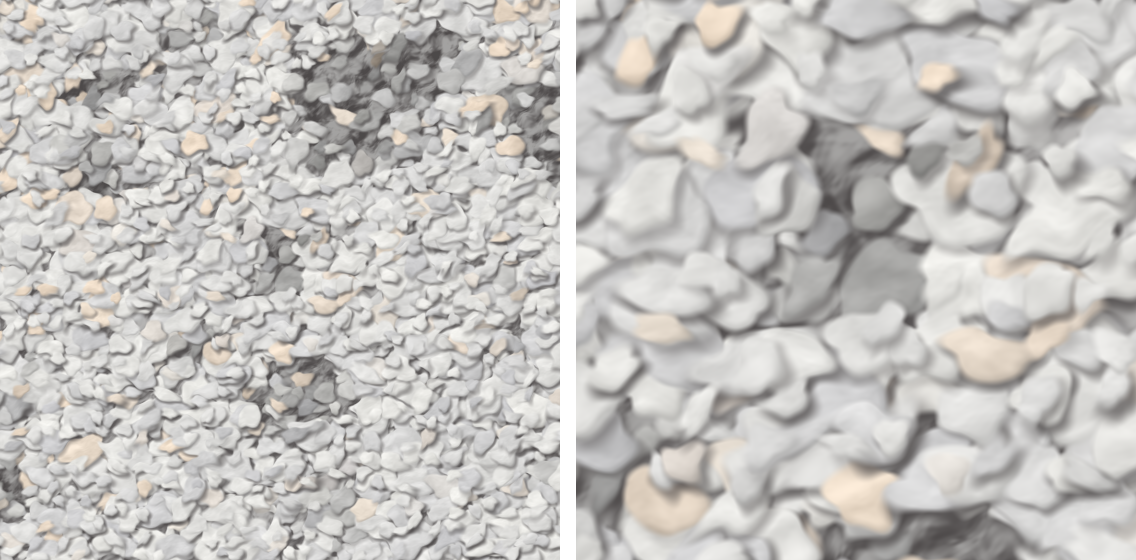
Left, the full canvas; right, a detail of the centre.
A three.js fragment shader for this texture:

```glsl
varying vec2 vUv;

#define DARK vec3(0.30, 0.285, 0.285)
#define MID vec3(0.64, 0.635, 0.63)
#define PALE vec3(0.915, 0.912, 0.895)
#define COOL vec3(0.785, 0.785, 0.795)
#define WARM vec3(0.935, 0.855, 0.765)
#define TILT 0.3
#define SOFT 0.0024
#define SHADOW_SHIFT vec2(0.0034, -0.0042)
#define SHADOW_DEPTH 0.72
#define MOTTLE 0.17
#define GAP_LEVEL 0.55

vec3 hash3(vec2 p) {
  vec3 q = fract(p.xyx * vec3(0.1031, 0.1030, 0.0973));
  q += dot(q, q.yxz + 33.33);
  return fract((q.xxy + q.yzz) * q.zyx);
}

float noise(vec2 p) {
  vec2 i = floor(p);
  vec2 f = fract(p);
  f = f * f * (3.0 - 2.0 * f);
  float low = mix(hash3(i).x, hash3(i + vec2(1.0, 0.0)).x, f.x);
  float high = mix(hash3(i + vec2(0.0, 1.0)).x, hash3(i + 1.0).x, f.x);
  return mix(low, high, f.y);
}

float fbm(vec2 p) {
  return (noise(p) + 0.5 * noise(p * 2.1 + 7.0) + 0.25 * noise(p * 4.3 + 19.0)) / 1.75;
}

vec2 rotate(vec2 p, float angle) {
  float c = cos(angle);
  float s = sin(angle);
  return vec2(c * p.x + s * p.y, c * p.y - s * p.x);
}

// Dark hollows where fewer chips lie
float hollow(vec2 p) {
  return smoothstep(GAP_LEVEL, GAP_LEVEL + 0.14, fbm(rotate(p, TILT) * vec2(5.0, 8.0) + 3.0));
}

// Approximate distance to a lobed ellipse
float chipDistance(vec2 p, vec2 radii, float phase) {
  vec2 q = p / radii;
  float angle = atan(q.y, q.x + 0.00001);
  float lobes = 1.0 + 0.11 * cos(3.0 * angle + phase) + 0.07 * cos(5.0 * angle - 2.0 * phase);
  return (length(q) / lobes - 1.0) * radii.y;
}

// One scattered layer of chips, each casting a shadow to the lower right
vec3 addChips(vec3 color, vec2 p, float count, float cover, float seed) {
  vec2 cell = floor(p * count);
  float grain = fbm(rotate(p, TILT) * vec2(48.0, 85.0) + seed) - 0.5;
  for (int j = -1; j <= 1; j++) {
    for (int i = -1; i <= 1; i++) {
      vec2 id = cell + vec2(float(i), float(j));
      vec3 place = hash3(id + seed);
      vec3 form = hash3(id + seed + 57.0);
      vec3 look = hash3(id + seed + 131.0);
      vec2 center = (id + 0.1 + 0.8 * place.xy) / count;
      float gap = hollow(center);
      if (place.z > cover * (1.0 - 0.78 * gap)) continue;

      float angle = TILT + (form.x - 0.5) * 1.7;
      vec2 radii = vec2(mix(0.42, 0.72, form.y), mix(0.29, 0.5, form.z)) / count;
      float phase = 6.283 * fract(look.x * 7.0 + form.x);
      vec2 offset = p - center;
      float body = chipDistance(rotate(offset, angle), radii, phase);
      float shadow = chipDistance(rotate(offset - SHADOW_SHIFT, angle), radii, phase);

      // Cast shadow
      float shade = 1.0 - smoothstep(-0.003, 0.005, shadow);
      color = mix(color, DARK, shade * SHADOW_DEPTH * look.x);

      // Face tone, tint, slant and mottling
      vec3 face = mix(COOL, PALE, sqrt(look.z));
      float warmth = smoothstep(0.89, 1.0, look.y + 0.07 * (center.y - center.x));
      face = mix(face, WARM, 0.85 * warmth);
      face *= 1.0 - 0.38 * gap * form.x;
      face += 0.022 * dot(offset / radii.x, vec2(-0.6, 0.8));
      face += MOTTLE * grain;
      float lowerSide = smoothstep(-0.2, 0.8, dot(offset / radii.y, vec2(0.5, -0.8)));
      face *= 1.0 - 0.13 * lowerSide * smoothstep(-0.006, 0.0, body);
      color = mix(color, face, 1.0 - smoothstep(-SOFT, SOFT, body));
    }
  }
  return color;
}

void main() {
  // Small warp to chip the outlines
  vec2 p = vUv + 0.009 * (vec2(noise(vUv * 48.0), noise(vUv * 48.0 + 31.0)) - 0.5);

  // Shadowed bed under the chips
  float bed = fbm(rotate(p, 0.7) * vec2(45.0, 80.0));
  vec3 color = mix(DARK, MID, smoothstep(0.2, 0.75, bed));
  color = mix(color + 0.08, color, hollow(p));

  // Fine chips below, large ones over them, splinters on top
  color = addChips(color, p, 42.0, 0.95, 11.0);
  color = addChips(color, p, 27.0, 0.95, 223.0);
  color = addChips(color, p, 17.0, 0.85, 419.0);
  color = addChips(color, p, 25.0, 0.6, 617.0);
  color = addChips(color, p, 41.0, 0.32, 829.0);

  gl_FragColor = vec4(clamp(color, 0.0, 1.0), 1.0);
}
```
